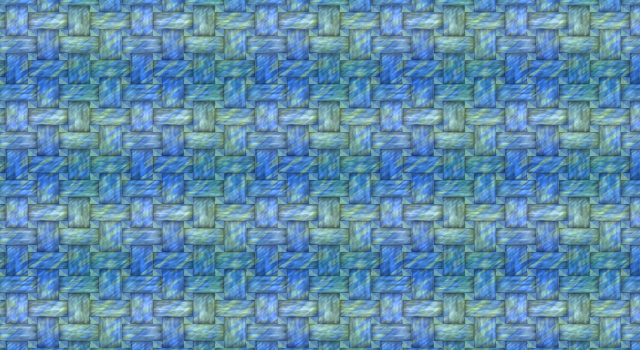
Write a Shadertoy shader that draws this pattern.

```glsl
// Plain basket weave of grained blue, teal and sage straps with diagonal dye streaks
#define PITCH vec2(0.0892, 0.06845)   // strap spacing, in canvas heights
#define ANCHOR vec2(0.7615, 0.6667)   // centre of one upright crossing
#define HALF_WIDTH 0.355              // strap half width, in pitches
#define TILE 4.0                      // crossings per colour repeat
#define EDGE 0.060                    // width of the dark strap rim
#define GRAIN 0.75                    // strength of the fibre lines
#define STREAK 0.50                   // strength of the dye streaks
#define DEEP_BLUE vec3(0.19, 0.39, 0.71)
#define TEAL vec3(0.21, 0.50, 0.62)
#define LAVENDER vec3(0.53, 0.65, 0.82)
#define SAGE vec3(0.58, 0.73, 0.66)

const float TAU = 6.2831853;

float hash(vec2 p) {
    vec3 q = fract(vec3(p.xyx) * 0.1031);
    q += dot(q, q.yzx + 33.33);
    return fract((q.x + q.y) * q.z);
}

// Value noise that wraps after the given whole number of lattice steps
float noise(vec2 p, vec2 period) {
    vec2 i = floor(p), f = fract(p);
    f = f * f * (3.0 - 2.0 * f);
    vec2 a = mod(i, period), b = mod(i + 1.0, period);
    return mix(mix(hash(a), hash(vec2(b.x, a.y)), f.x),
               mix(hash(vec2(a.x, b.y)), hash(b), f.x), f.y);
}

// Broad drift between blue and green, dark and pale
vec3 dyeColor(vec2 c) {
    float pale = 0.5 + 0.5 * cos(TAU * (c.y + 0.35) / TILE);
    float green = 0.5 + 0.5 * cos(TAU * (c.x + 1.55) / TILE);
    return mix(mix(DEEP_BLUE, TEAL, green), mix(LAVENDER, SAGE, green), pale);
}

// Slanted dry-brush marks laid over the whole cloth
vec3 addStreaks(vec3 col, vec2 c) {
    vec2 t = c / TILE;
    vec2 slant = vec2(t.x - t.y, t.x + t.y);
    float bristle = noise(slant * vec2(53.0, 11.0), vec2(53.0, 11.0)) - 0.5;
    float lime = noise(slant * vec2(23.0, 5.0), vec2(23.0, 5.0));
    float blue = noise(slant * vec2(19.0, 5.0) + 7.3, vec2(19.0, 5.0));
    col = mix(col, vec3(0.23, 0.43, 0.80), STREAK * smoothstep(0.52, 0.80, blue + 0.3 * bristle));
    col = mix(col, vec3(0.54, 0.68, 0.46), STREAK * smoothstep(0.62, 0.88, lime + 0.3 * bristle));
    return col + 0.13 * bristle;
}

// Thin fibre lines: x runs across the strap, y along it
float fibres(vec2 p) {
    vec2 t = p / TILE;
    float fine = noise(t * vec2(47.0, 5.0), vec2(47.0, 5.0));
    float hair = noise(t * vec2(61.0, 13.0) + 5.1, vec2(61.0, 13.0));
    float speck = noise(t * vec2(83.0, 41.0), vec2(83.0, 41.0));
    return 0.42 * fine + 0.33 * hair + 0.25 * speck - 0.5;
}

void mainImage(out vec4 fragColor, in vec2 fragCoord) {
    vec2 c = (fragCoord / iResolution.y - ANCHOR) / PITCH;
    float aa = 0.75 / (iResolution.y * PITCH.y);

    // Nearest crossing; upright and level straps take turns on top
    vec2 id = round(c), f = c - id;
    bool upright = mod(id.x + id.y, 2.0) < 0.5;
    vec2 a = upright ? f : f.yx;

    // Strap coordinates: across and along, measured from the strap centre
    vec2 strap = a;
    if (abs(a.x) > HALF_WIDTH) {
        strap = vec2(a.y, a.x - sign(a.x));
        id += sign(a.x) * (upright ? vec2(1.0, 0.0) : vec2(0.0, 1.0));
        upright = !upright;
    }
    vec2 inset = vec2(HALF_WIDTH, 1.0 - HALF_WIDTH) - abs(strap);
    float inside = min(inset.x, inset.y);

    // Strap surface
    vec3 base = addStreaks(dyeColor(c), c);
    float tint = hash(mod(id, TILE) + 11.0) - 0.5;
    vec3 col = base * (1.0 + 0.12 * tint);
    col *= upright ? vec3(0.96, 0.98, 1.02) : vec3(1.03, 1.03, 0.98);
    col *= 1.0 + GRAIN * fibres(upright ? c : c.yx + 2.5);

    // Rounded body, shaded ends and dark rim
    col *= 1.08 - 0.10 * pow(abs(strap.x) / HALF_WIDTH, 2.0);
    col *= mix(0.72, 1.0, smoothstep(0.0, 0.24, inset.y));
    col *= mix(0.72, 1.0, smoothstep(0.0, EDGE, inside));

    // Open corners between straps, folded along a diagonal
    vec2 g = fract(c) - 0.5;
    float fold = smoothstep(-aa, aa, g.x + g.y);
    vec3 gap = mix(vec3(0.52, 0.73, 0.68), vec3(0.33, 0.53, 0.74), fold);
    gap = mix(gap, base, 0.35) * (1.0 + 0.3 * fibres(c));
    col = mix(gap, col, smoothstep(-aa, aa, inside));

    fragColor = vec4(clamp(col, 0.0, 1.0), 1.0);
}
```
